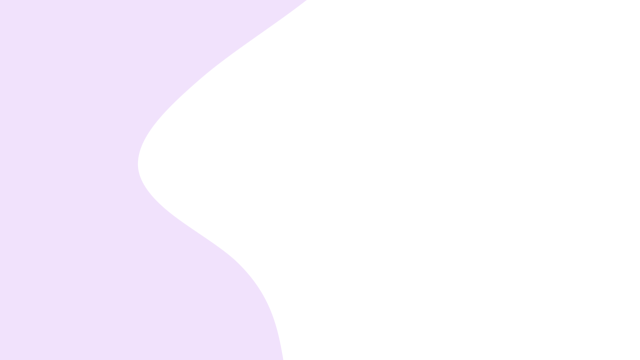
Reproduce this background procedurally as a Shadertoy shader.

```glsl
#define LAVENDER vec3(0.945, 0.886, 0.988)
#define WHITE vec3(1.0)
#define KNOT_COUNT 6

// Each knot holds height, edge position and edge slope, in canvas heights
const vec3 KNOTS[KNOT_COUNT] = vec3[KNOT_COUNT](
    vec3(0.0000, 0.7870, -0.17),
    vec3(0.2708, 0.6597, -1.03),
    vec3(0.3981, 0.4861, -1.33),
    vec3(0.5440, 0.3831,  0.00),
    vec3(0.7801, 0.5556,  1.15),
    vec3(1.0000, 0.8519,  1.28));

// Cubic Hermite curve between two knots
float hermite(vec3 a, vec3 b, float y) {
    float span = b.x - a.x;
    float t = (y - a.x) / span;
    float u = 1.0 - t;
    return u * u * ((1.0 + 2.0 * t) * a.y + t * span * a.z)
         + t * t * ((1.0 + 2.0 * u) * b.y - u * span * b.z);
}

// Horizontal position of the wave edge at a given height
float waveEdge(float y) {
    float edge = KNOTS[0].y;
    for (int i = 0; i < KNOT_COUNT - 1; i++) {
        if (y >= KNOTS[i].x) edge = hermite(KNOTS[i], KNOTS[i + 1], y);
    }
    return edge;
}

void mainImage(out vec4 fragColor, in vec2 fragCoord) {
    vec2 p = fragCoord / iResolution.xy;
    p.x *= 16.0 / 9.0;

    // Approximate distance from the slanted edge
    float pixel = 1.0 / iResolution.y;
    float slope = (waveEdge(p.y + pixel) - waveEdge(p.y - pixel)) / (2.0 * pixel);
    float dist = (p.x - waveEdge(p.y)) / sqrt(1.0 + slope * slope);

    // Lavender on the left, white on the right
    float whiteSide = smoothstep(-0.75 * pixel, 0.75 * pixel, dist);
    fragColor = vec4(mix(LAVENDER, WHITE, whiteSide), 1.0);
}
```
